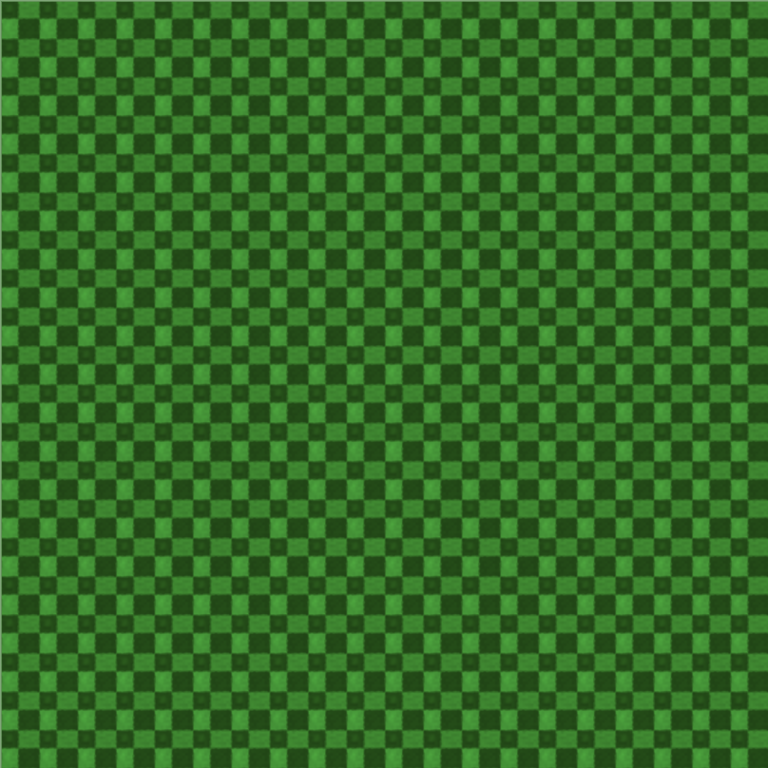
Reproduce this pattern procedurally as a three.js fragment shader.

```glsl
// Soft green checkered weave: 20 by 20 repeats of two dark and two light patches.
#define REPEATS 20.0
#define NARROW_CENTER vec2(0.255, 0.250)
#define NARROW_HALF vec2(0.225, 0.232)
#define SOFTNESS 0.046
#define RAGGEDNESS 0.022
#define GRAIN 0.11
#define DARK vec3(0.135, 0.285, 0.090)
#define LIGHT vec3(0.240, 0.515, 0.185)
#define BRIGHT vec3(0.268, 0.575, 0.215)
#define RIM vec3(0.50, 0.65, 0.47)
#define RIM_WIDTH 0.002

varying vec2 vUv;

float hash(vec2 p) {
  vec3 q = fract(vec3(p.xyx) * 0.1031);
  q += dot(q, q.yzx + 33.33);
  return fract((q.x + q.y) * q.z);
}

// Value noise that wraps after a whole number of steps.
float tileNoise(vec2 p, float period) {
  vec2 i = floor(p);
  vec2 f = smoothstep(0.0, 1.0, p - i);
  vec2 a = mod(i, period);
  vec2 b = mod(i + 1.0, period);
  return mix(mix(hash(a), hash(vec2(b.x, a.y)), f.x),
             mix(hash(vec2(a.x, b.y)), hash(b), f.x), f.y);
}

// Offset from a center, wrapped to the nearest repeat.
vec2 wrapOffset(vec2 p, vec2 center) {
  return fract(p - center + 0.5) - 0.5;
}

// Round spot that fades out from its center.
float spot(vec2 p, vec2 center, float radius) {
  return 1.0 - smoothstep(0.0, radius, length(wrapOffset(p, center)));
}

void main() {
  // Tile position, counted from the upper left
  vec2 grid = vec2(vUv.x, 1.0 - vUv.y) * REPEATS;
  vec2 tile = fract(grid);
  float grain = tileNoise(tile * 14.0, 14.0) - 0.5;
  float fray = tileNoise(tile * 16.0 + 5.0, 16.0) - 0.5;

  // Narrow and wide bands in both directions, with slightly ragged edges
  vec2 reach = abs(wrapOffset(tile, NARROW_CENTER)) + RAGGEDNESS * fray;
  vec2 narrow = 1.0 - smoothstep(NARROW_HALF - SOFTNESS, NARROW_HALF + SOFTNESS, reach);
  vec2 wide = 1.0 - narrow;
  float smallDark = narrow.x * narrow.y;
  float darkness = smallDark + wide.x * wide.y;

  // Dark patches: the small one has a faint glow in its middle
  vec3 darkColor = DARK * (1.0 + 0.22 * smallDark * spot(tile, vec2(0.24, 0.22), 0.15));

  // Light patches: the narrow column is brighter, with a highlight
  vec3 lightColor = mix(LIGHT, BRIGHT, narrow.x * wide.y);
  lightColor *= 1.0 + 0.08 * spot(tile, vec2(0.21, 0.70), 0.17);

  // Grain, and a trace of tone difference between repeats
  vec3 color = mix(lightColor, darkColor, darkness);
  color *= 1.0 + GRAIN * grain + 0.02 * (hash(floor(grid) + 7.0) - 0.5);

  // Pale rim along the left and top edges
  float edge = min(vUv.x, 1.0 - vUv.y);
  float rim = 1.0 - smoothstep(0.6 * RIM_WIDTH, 1.4 * RIM_WIDTH, edge);
  gl_FragColor = vec4(mix(color, RIM, rim), 1.0);
}
```
